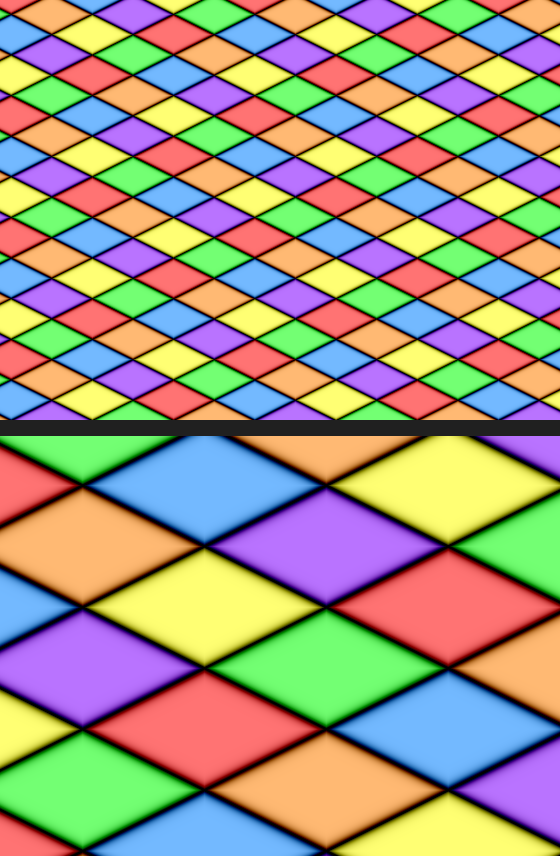
Top: the whole. Bottom: its middle third, enlarged.
A Shadertoy shader for this pattern:

```glsl
// Flat 2:1 diamond tiling in six pastel hues with dark, softly shaded seams

#define TILE_WIDTH 0.1934          // diamond width, in canvas heights
#define TILE_ASPECT 0.5            // diamond height over width
#define ANCHOR vec2(0.7035, 0.579) // centre of one purple diamond
#define PASTEL 0.45                // lift of the weakest channel
#define SEAM_SOFTNESS 0.03         // shade falloff, in tile units
#define SEAM_DEPTH 1.3             // shade strength on the seam

// Pure hues in the order they follow one another down a diagonal
const vec3 HUES[6] = vec3[6](
    vec3(1.0, 0.0, 0.0), vec3(1.0, 0.5, 0.0), vec3(1.0, 1.0, 0.0),
    vec3(0.0, 1.0, 0.0), vec3(0.0, 0.5, 1.0), vec3(0.5, 0.0, 1.0));

// Each rising diagonal shifts the hue cycle by half a turn
vec3 tileColour(vec2 cell) {
    int index = int(mod(cell.y + 3.0 * cell.x + 5.0, 6.0) + 0.5) % 6;
    return mix(vec3(PASTEL), vec3(1.0), HUES[index]);
}

// Darkness that fades away from the nearest seam, rounded off over a pixel
float seamShade(vec2 local, float pixel) {
    vec2 toEdge = min(local, 1.0 - local);
    float d = min(toEdge.x, toEdge.y);
    d = length(vec2(d, 0.3 * pixel));
    return SEAM_DEPTH * exp(-d / SEAM_SOFTNESS);
}

void mainImage(out vec4 fragColor, in vec2 fragCoord) {
    // Skew the plane so that diamonds become unit squares
    vec2 p = fragCoord / iResolution.y - ANCHOR;
    vec2 q = p / (TILE_WIDTH * vec2(1.0, TILE_ASPECT));
    vec2 diagonal = vec2(q.x + q.y, q.x - q.y) + 0.5;

    // One pixel measured across a seam, in tile units
    float pixel = length(vec2(1.0, 1.0 / TILE_ASPECT)) / (TILE_WIDTH * iResolution.y);

    vec3 colour = tileColour(floor(diagonal)) - seamShade(fract(diagonal), pixel);
    fragColor = vec4(clamp(colour, 0.0, 1.0), 1.0);
}
```
